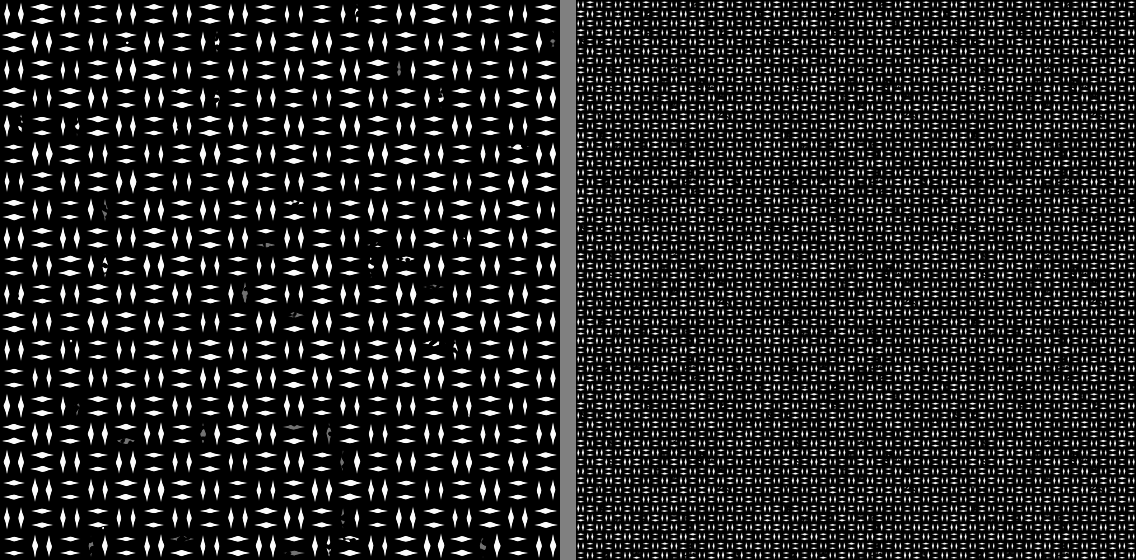
Left: one tile. Right: repeated 3 by 3.
Reproduce this pattern procedurally as a three.js fragment shader.

```glsl
varying vec2 vUv;

const float CELLS = 20.0;
const float SOFT = 0.02;
const vec3 GROUND = vec3(0.0);
const vec3 INK = vec3(0.985);

float hash(vec2 p, float seed) {
  vec3 q = fract(vec3(p.xyx + seed * 7.31) * vec3(0.1031, 0.1030, 0.0973));
  q += dot(q, q.yzx + 33.33);
  return fract((q.x + q.y) * q.z);
}

// Gradient noise that wraps after a whole number of lattice steps
float cornerSlope(vec2 corner, vec2 offset, float period) {
  float angle = 6.28318 * hash(mod(corner, period), 3.0);
  return dot(vec2(cos(angle), sin(angle)), offset);
}

float gradientNoise(vec2 uv, float period) {
  vec2 p = uv * period;
  vec2 i = floor(p);
  vec2 f = p - i;
  vec2 u = f * f * f * (f * (f * 6.0 - 15.0) + 10.0);
  vec2 e = vec2(1.0, 0.0);
  float low = mix(cornerSlope(i, f, period), cornerSlope(i + e.xy, f - e.xy, period), u.x);
  float high = mix(cornerSlope(i + e.yx, f - e.yx, period), cornerSlope(i + e.xx, f - e.xx, period), u.x);
  return mix(low, high, u.y);
}

// Spindle along x: long thin tips with a swollen middle
float spindle(vec2 p, float halfLength, float halfWidth, float rough) {
  float t = abs(p.x) / halfLength;
  float swell = exp(-t * t * 7.0);
  float profile = halfWidth * (0.62 * (1.0 - t) + 0.38 * swell);
  float edge = profile + rough * (0.3 + swell) - abs(p.y);
  float tip = clamp((1.0 - t) * halfWidth / SOFT, 0.0, 1.0);
  return smoothstep(-SOFT, SOFT, edge) * tip;
}

// Rare strokes are eaten away in blotches, some of them also faded
float strokeWear(vec2 id, float side, float grain) {
  float worn = step(0.968, hash(id, 11.0 + side));
  float bite = smoothstep(-0.12, 0.12, grain + 0.3 * (hash(id, 15.0 + side) - 0.5));
  float fade = mix(0.45, 1.0, step(0.4, hash(id, 19.0 + side)));
  return mix(1.0, bite * fade, worn);
}

// Stray ragged dot in a few cells
float speck(vec2 p, vec2 id, float grain) {
  vec2 center = 0.7 * (vec2(hash(id, 23.0), hash(id, 24.0)) - 0.5);
  float radius = mix(0.02, 0.07, hash(id, 25.0));
  float edge = radius + 0.08 * grain - length(p - center);
  return smoothstep(-SOFT, SOFT, edge) * step(0.978, hash(id, 26.0));
}

void main() {
  vec2 grid = vUv * CELLS;
  vec2 id = mod(floor(grid), CELLS);
  vec2 local = fract(grid) - 0.5;

  // Alternate the direction of the pairs like a basket weave
  float upright = mod(id.x + id.y, 2.0);
  vec2 p = mix(local, local.yx, upright);

  float size = hash(id, 1.0);
  float rough = 0.018 * gradientNoise(vUv, CELLS * 4.0);
  float grain = gradientNoise(vUv, CELLS * 5.0);

  float ink = speck(local, id, grain);
  for (int k = 0; k < 2; k++) {
    float side = float(k) * 2.0 - 1.0;
    float vary = hash(id, 5.0 + side) - 0.5;
    float halfLength = mix(0.39, 0.47, size) + 0.02 * vary;
    float halfWidth = mix(0.078, 0.116, size) + 0.008 * vary;
    vec2 q = p - vec2(0.02 * vary, 0.25 * side);
    float stroke = spindle(q, halfLength, halfWidth, rough);
    ink = max(ink, stroke * strokeWear(id, side, grain));
  }

  gl_FragColor = vec4(mix(GROUND, INK, ink), 1.0);
}
```
